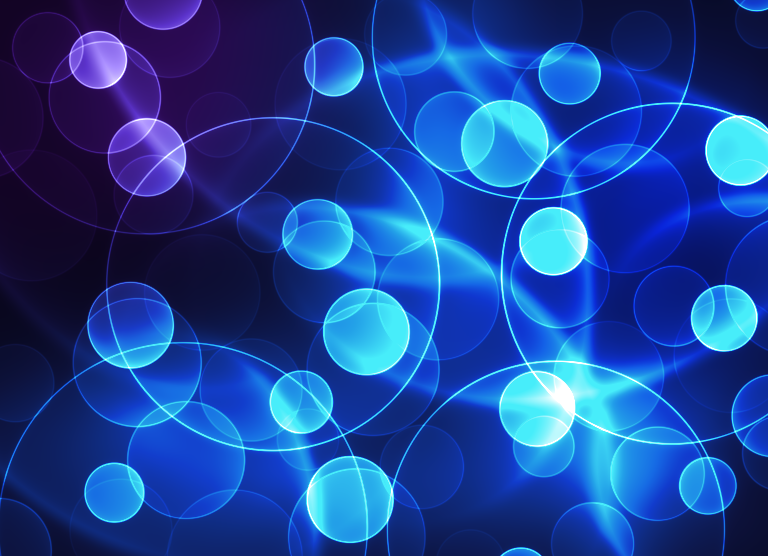
This background is drawn by a Shadertoy shader. Its source:

```glsl
// Glowing translucent discs and thin rings over soft blue light and curved beams.
// Every layer adds to one brightness value, scattered by a low-discrepancy sequence;
// a colour ramp then turns brightness into navy, azure, cyan and white, or violet.

const int   FAINT_DISCS  = 42;
const int   BRIGHT_DISCS = 20;
const int   BEAMS        = 11;
const float RIM_WIDTH    = 0.0014;
const float BEAM_GAIN    = 0.34;
const float AMBIENT      = 0.045;
const float LIFT         = 0.09;
const vec2  VIOLET_SPOT  = vec2(0.06, 0.96);
const vec2  DEEP_SPOT    = vec2(1.18, 0.60);

float hash(float n) { return fract(sin(n * 91.345 + 1.7) * 4745.35); }

float hash2(vec2 c) { return fract(sin(dot(c, vec2(127.1, 311.7))) * 4375.85); }

float noise(vec2 p) {
    vec2 i = floor(p), f = fract(p);
    f = f * f * (3.0 - 2.0 * f);
    return mix(mix(hash2(i), hash2(i + vec2(1, 0)), f.x),
               mix(hash2(i + vec2(0, 1)), hash2(i + 1.0), f.x), f.y);
}

// Evenly spread point number n over the canvas, slightly past its borders
vec2 scatter(float n, float seed, float aspect) {
    vec2 s = fract(vec2(hash(seed), hash(seed + 5.0)) + n * vec2(0.7549, 0.5698));
    return (s * 1.08 - 0.04) * vec2(aspect, 1.0);
}

float glow(vec2 p, vec2 centre, vec2 size) {
    vec2 q = (p - centre) / size;
    return exp(-dot(q, q));
}

// Large soft pools of light, made uneven by noise
float softLight(vec2 p) {
    float l = 0.46 * glow(p, vec2(0.80, 0.62), vec2(0.19, 0.42))
            + 0.38 * glow(p, vec2(0.35, 0.20), vec2(0.30, 0.17))
            + 0.40 * glow(p, vec2(1.13, 0.18), vec2(0.24, 0.20))
            + 0.27 * glow(p, vec2(1.22, 0.66), vec2(0.28, 0.28))
            + 0.20 * glow(p, vec2(0.35, 0.85), vec2(0.25, 0.20));
    return AMBIENT + l * (0.42 + 0.75 * noise(p * 4.0) + 0.3 * noise(p * 8.0 + 7.0));
}

// Curved beam: crisp outer side, slow falloff inside, fading along the arc
float beam(vec2 p, float n, float aspect) {
    vec2 q = p - scatter(n, 3.0, aspect);
    float turn = 6.2832 * hash(n + 40.0);
    vec2 dir = vec2(cos(turn), sin(turn));
    q = vec2(dot(q, dir), dot(q, vec2(-dir.y, dir.x)) * 0.75);
    float d = length(q) - mix(0.22, 0.50, hash(n + 60.0));
    float outer = max(d, 0.0), inner = min(d, 0.0);
    float profile = exp(-outer * outer / 0.0003) * (0.6 * exp(inner / 0.05) + 0.4 * exp(inner / 0.015));
    float along = 0.5 + 0.5 * q.x / max(length(q), 0.001);
    return profile * along * along * along;
}

// Brightness added by a disc: sloped fill, fine rim and a small halo
float disc(vec2 q, float r, float fill, float rim, float light, float px) {
    float d = length(q) - r;
    float inside = 1.0 - smoothstep(-px, px, d);
    float slope = 0.9 + 0.2 * dot(q, vec2(0.7, -0.7)) / r + 0.2 * exp(min(d, 0.0) / (0.2 * r));
    float line = 1.0 - smoothstep(0.0, RIM_WIDTH + px, abs(d));
    float halo = 0.12 * exp(-abs(d) / 0.006);
    return inside * fill * slope * (0.45 + 1.4 * light)
         + (line + halo) * rim * (0.4 + 1.5 * light);
}

float stepTo(float a, float b, float v) { return clamp((v - a) / (b - a), 0.0, 1.0); }

vec3 blueRamp(float v) {
    vec3 c = mix(vec3(0.012, 0.012, 0.06), vec3(0.05, 0.07, 0.23), stepTo(0.0, 0.16, v));
    c = mix(c, vec3(0.06, 0.17, 0.50), stepTo(0.16, 0.35, v));
    c = mix(c, vec3(0.07, 0.24, 0.80), stepTo(0.35, 0.54, v));
    c = mix(c, vec3(0.09, 0.43, 0.89), stepTo(0.54, 0.67, v));
    c = mix(c, vec3(0.14, 0.64, 0.91), stepTo(0.67, 0.83, v));
    c = mix(c, vec3(0.28, 0.93, 0.98), stepTo(0.83, 1.02, v));
    return mix(c, vec3(1.0), stepTo(1.15, 1.7, v));
}

vec3 violetRamp(float v) {
    vec3 c = mix(vec3(0.03, 0.005, 0.06), vec3(0.17, 0.04, 0.33), stepTo(0.0, 0.3, v));
    c = mix(c, vec3(0.36, 0.20, 0.80), stepTo(0.3, 0.6, v));
    c = mix(c, vec3(0.66, 0.55, 1.0), stepTo(0.6, 0.95, v));
    return mix(c, vec3(1.0), stepTo(0.95, 1.4, v));
}

void mainImage(out vec4 fragColor, in vec2 fragCoord) {
    vec2 p = fragCoord / iResolution.y;
    float aspect = iResolution.x / iResolution.y;
    float px = 0.7 / iResolution.y;

    float light = softLight(p);
    float beams = 0.0;
    for (int i = 0; i < BEAMS; i++) beams += beam(p, float(i), aspect);
    light += BEAM_GAIN * beams * (0.25 + 1.6 * light);
    float v = light;

    // Big rings on a staggered grid of two columns and three rows
    for (int i = 0; i < 6; i++) {
        float n = float(i), row = floor(n / 2.0), col = mod(n, 2.0);
        vec2 c = vec2(0.30 + 0.70 * col + 0.22 * mod(row, 2.0) - 0.03 * row, 0.08 + 0.42 * row);
        c += 0.08 * (vec2(hash(n + 11.0), hash(n + 17.0)) - 0.5);
        float rim = mix(0.35, 0.75, hash(n + 31.0));
        v += disc(p - c, mix(0.25, 0.34, hash(n + 23.0)), 0.06, rim, light, px);
    }
    // Faint discs of mixed size
    for (int i = 0; i < FAINT_DISCS; i++) {
        float n = float(i), s = hash(n + 70.0);
        float r = mix(0.05, 0.13, hash(n + 110.0));
        v += disc(p - scatter(n, 8.0, aspect), r, 0.02 + 0.14 * s, 0.06 + 0.34 * s * s, light, px);
    }
    // Small bright discs
    for (int i = 0; i < BRIGHT_DISCS; i++) {
        float n = float(i), s = hash(n + 150.0);
        float r = mix(0.048, 0.085, hash(n + 190.0));
        v += disc(p - scatter(n, 21.0, aspect), r, 0.30 + 0.38 * s, 0.40 + 0.45 * s, light, px);
    }
    v += LIFT * smoothstep(0.42, 0.62, v);

    // Hue zones: violet at the upper left, purer blue at the right
    float violet = 1.0 - smoothstep(0.26, 0.66, distance(p, VIOLET_SPOT));
    float deep = glow(p, DEEP_SPOT, vec2(0.30)) * (1.0 - stepTo(0.6, 0.9, v));
    vec3 blue = blueRamp(v) * mix(vec3(1.0), vec3(0.5, 0.58, 1.06), deep);
    fragColor = vec4(mix(blue, violetRamp(v), violet), 1.0);
}
```
